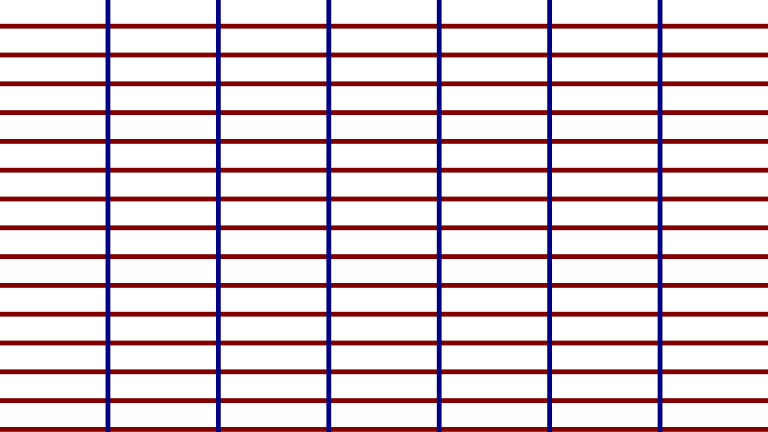
This pattern is drawn by a Shadertoy shader. Its source:

```glsl
// Ruled grid: thin dark red rows crossed by navy columns on white.

const vec3 PAPER = vec3(1.0);
const vec3 ROW_RED = vec3(0.5, 0.0, 0.0);
const vec3 COLUMN_NAVY = vec3(0.0, 0.0, 0.5);

// All lengths are in canvas heights.
const float ROW_SPACING = 1.0 / 15.0;
const float ROW_OFFSET = 0.006;
const float COLUMN_SPACING = 0.2556;
const float LINE_WIDTH = 1.0 / 90.0;

// Distance to the nearest of evenly spaced lines, one of them at zero.
float repeatDistance(float position, float spacing) {
    return abs(fract(position / spacing + 0.5) - 0.5) * spacing;
}

// Line coverage, smoothed over one pixel.
float lineMask(float position, float spacing, float width, float pixel) {
    float edge = repeatDistance(position, spacing) - 0.5 * width;
    return clamp(0.5 - edge / pixel, 0.0, 1.0);
}

void mainImage(out vec4 fragColor, in vec2 fragCoord) {
    float pixel = 1.0 / iResolution.y;
    float x = (fragCoord.x - 0.5 * iResolution.x) * pixel;
    float y = fragCoord.y * pixel;

    // The canvas centre lies midway between two columns.
    float row = lineMask(y - ROW_OFFSET, ROW_SPACING, LINE_WIDTH, pixel);
    float column = lineMask(x - 0.5 * COLUMN_SPACING, COLUMN_SPACING, LINE_WIDTH, pixel);

    // Columns are drawn over rows.
    vec3 color = mix(PAPER, ROW_RED, row);
    color = mix(color, COLUMN_NAVY, column);
    fragColor = vec4(color, 1.0);
}
```
